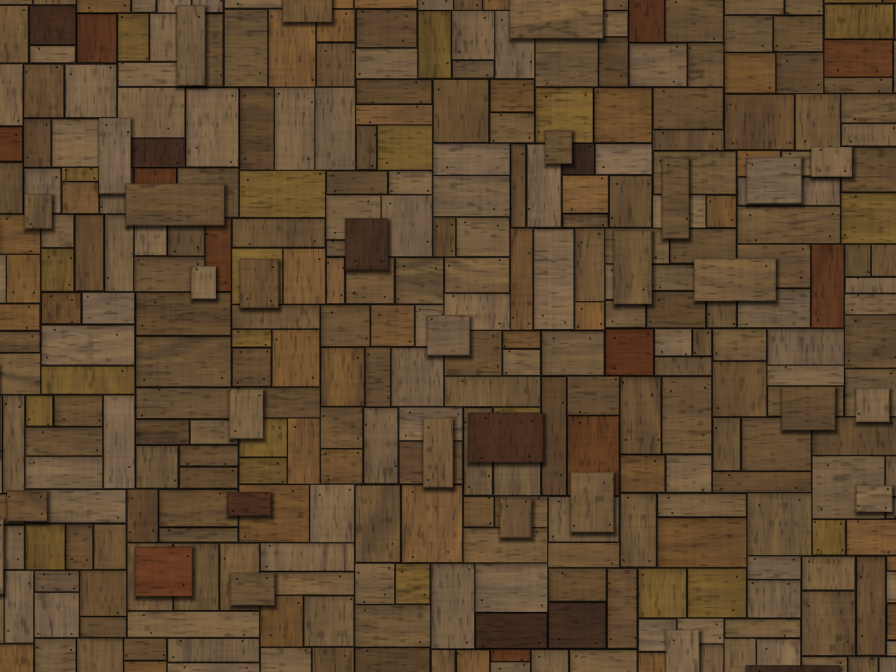
This texture is drawn by a WebGL 2 fragment shader. Its source:

```glsl
#version 300 es
precision highp float;
uniform vec2 u_resolution;
out vec4 fragColor;

#define CELL vec2(0.145, 0.118)
#define LOOSE_CELL 0.172
#define LOOSE_SHARE 0.62
#define SEAM 0.0013
#define GRAIN 1.0
#define PALE vec3(0.445, 0.362, 0.275)
#define TAN vec3(0.405, 0.318, 0.212)
#define BROWN vec3(0.345, 0.258, 0.168)
#define HONEY vec3(0.425, 0.300, 0.168)
#define OLIVE vec3(0.405, 0.318, 0.160)
#define RUST vec3(0.330, 0.185, 0.110)
#define WALNUT vec3(0.205, 0.150, 0.115)

struct Block { vec2 lo; vec2 hi; float seed; };

float hash(vec2 p) {
  vec3 q = fract(vec3(p.xyx) * 0.1031);
  q += dot(q, q.yzx + 33.33);
  return fract((q.x + q.y) * q.z);
}

// Independent random value number k of a seed
float rnd(float seed, float k) { return hash(vec2(seed * 613.0 + 5.0, k * 17.3 + 2.0)); }

float noise(vec2 p) {
  vec2 i = floor(p), f = fract(p);
  f = f * f * (3.0 - 2.0 * f);
  return mix(mix(hash(i), hash(i + vec2(1, 0)), f.x),
             mix(hash(i + vec2(0, 1)), hash(i + vec2(1, 1)), f.x), f.y);
}

// Signed distance to the outline, negative inside
float boxDistance(vec2 p, Block b) {
  vec2 d = abs(p - 0.5 * (b.lo + b.hi)) - 0.5 * (b.hi - b.lo);
  return length(max(d, 0.0)) + min(max(d.x, d.y), 0.0);
}

vec2 pivot(vec2 cell) {
  return cell + 0.2 + 0.6 * vec2(hash(cell + 41.0), hash(cell + 83.0));
}

// Interlocking rectangles bounded by alternating vertical and horizontal edges
Block interlock(vec2 p) {
  vec2 q = p / CELL + 20.0, base = floor(q);
  Block b = Block(vec2(0), vec2(1), 0.5);
  for (int k = 0; k < 4; k++) {
    vec2 c = base - vec2(k & 1, k >> 1);
    vec2 p00 = pivot(c), p11 = pivot(c + 1.0);
    vec2 p10 = pivot(c + vec2(1, 0)), p01 = pivot(c + vec2(0, 1));
    bool upright = mod(c.x + c.y, 2.0) < 0.5;
    vec2 lo = upright ? vec2(p00.x, p10.y) : vec2(p01.x, p00.y);
    vec2 hi = upright ? vec2(p11.x, p01.y) : vec2(p10.x, p11.y);
    if (all(greaterThanEqual(q, lo)) && all(lessThan(q, hi)))
      b = Block((lo - 20.0) * CELL, (hi - 20.0) * CELL, hash(c + 7.0));
  }
  return b;
}

// Cut large rectangles into smaller boards
Block cutBoards(vec2 p, Block b) {
  for (int k = 0; k < 4; k++) {
    vec2 size = b.hi - b.lo;
    if (size.x * size.y < mix(0.0035, 0.0125, rnd(b.seed, 1.0))) break;
    int axis = size.x > size.y * mix(0.55, 1.9, rnd(b.seed, 2.0)) ? 0 : 1;
    float cut = mix(b.lo[axis], b.hi[axis], mix(0.27, 0.73, rnd(b.seed, 3.0)));
    bool above = p[axis] > cut;
    if (above) b.lo[axis] = cut; else b.hi[axis] = cut;
    b.seed = rnd(b.seed, above ? 4.0 : 5.0);
  }
  return b;
}

vec3 timber(float seed, float rare) {
  float kind = rnd(seed, 10.0), blend = rnd(seed, 11.0);
  vec3 c = blend < 0.5 ? mix(BROWN, TAN, blend * 2.0) : mix(TAN, PALE, blend * 2.0 - 1.0);
  if (kind < 0.27) c = mix(c, HONEY, 0.8);
  if (kind < 0.15) c = mix(c, OLIVE, 0.85);
  if (kind < 0.07 * rare) c = mix(RUST, HONEY, 0.35 * blend);
  if (kind < 0.03 * rare) c = mix(WALNUT, RUST, 0.5 * blend);
  return c * mix(0.93, 1.07, rnd(seed, 12.0));
}

vec3 wood(vec2 p, Block b, float rare) {
  vec2 size = b.hi - b.lo, mid = 0.5 * (b.lo + b.hi);
  bool lengthwise = (size.x > size.y) != (rnd(b.seed, 20.0) < 0.2);
  vec2 g = (lengthwise ? p : p.yx) + 9.0 * vec2(rnd(b.seed, 21.0), rnd(b.seed, 22.0));
  // Growth rings, fibres, pores and saw marks
  float bend = noise(g * vec2(7.0, 18.0));
  float rings = noise(vec2(g.x * 4.0, g.y * 75.0 + bend * 5.0)) - 0.5;
  float fibre = noise(g * vec2(38.0, 340.0)) - 0.5;
  float pores = smoothstep(0.66, 0.95, noise(g * vec2(75.0, 290.0) + 31.0));
  float saw = noise(g * vec2(240.0, 22.0)) - 0.5;
  float stain = noise(g * vec2(14.0, 22.0) + 57.0) - 0.5;
  float tone = 0.20 * rings * (0.4 + rnd(b.seed, 23.0)) + 0.15 * fibre
             + 0.07 * saw + 0.13 * stain - 0.20 * pores;
  vec3 c = timber(b.seed, rare) * (1.02 + GRAIN * tone);
  c.b *= 1.0 - 0.12 * rings;
  // Nail holes towards the corners
  vec2 side = sign(p - mid);
  float corner = 30.0 + side.x + 3.0 * side.y;
  vec2 reach = 0.5 + 0.38 * vec2(rnd(b.seed, corner), rnd(b.seed, corner + 10.0));
  float hole = 1.0 - smoothstep(0.0008, 0.0025, length(p - mid - side * 0.5 * size * reach));
  return c * (1.0 - 0.55 * hole * step(rnd(b.seed, corner + 20.0), 0.45));
}

void main() {
  vec2 p = gl_FragCoord.xy / u_resolution.y;
  float px = 1.0 / u_resolution.y;
  // Fitted boards with dark seams and shade from higher neighbours
  Block board = cutBoards(p, interlock(p));
  vec3 col = wood(p, board, 1.0);
  float inset = -boxDistance(p, board);
  float shadeEdge = min(p.x - board.lo.x, board.hi.y - p.y);
  col *= 1.0 - 0.5 * rnd(board.seed, 60.0) * exp(-shadeEdge / 0.004);
  float gap = SEAM * mix(0.4, 1.35, rnd(board.seed, 61.0));
  col *= mix(0.24, 1.0, smoothstep(gap - 0.7 * px, gap + 0.9 * px, inset));
  // Loose blocks lying on top, each with a soft shadow
  vec2 home = floor(p / LOOSE_CELL);
  for (int k = 0; k < 9; k++) {
    vec2 c = home + vec2(k % 3 - 1, k / 3 - 1);
    float seed = hash(c + 211.0);
    if (rnd(seed, 70.0) > LOOSE_SHARE) continue;
    vec2 mid = (c + vec2(rnd(seed, 71.0), rnd(seed, 72.0))) * LOOSE_CELL;
    vec2 size = vec2(mix(0.045, 0.15, pow(rnd(seed, 73.0), 1.4)), mix(0.035, 0.075, rnd(seed, 74.0)));
    if (rnd(seed, 75.0) < 0.36) size = size.yx;
    Block b = Block(mid - 0.5 * size, mid + 0.5 * size, seed);
    float d = boxDistance(p, b);
    float shadow = 1.0 - smoothstep(-0.003, 0.007, boxDistance(p - vec2(0.002, -0.004), b));
    col *= 1.0 - 0.68 * shadow;
    vec3 top = wood(p, b, 2.6) * (1.03 - 0.22 * smoothstep(-0.003, 0.0, d));
    col = mix(col, top, 1.0 - smoothstep(-0.5 * px, 0.5 * px, d));
  }
  fragColor = vec4(col, 1.0);
}
```
